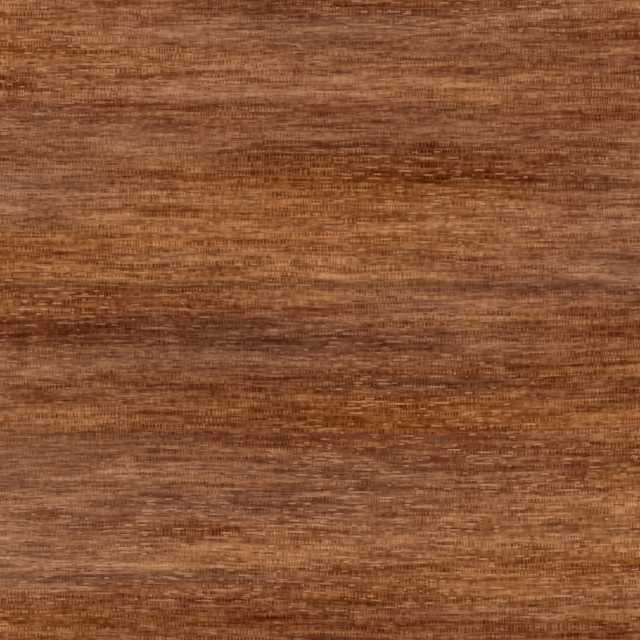
Reproduce this texture procedurally as a WebGL 1 fragment shader.

```glsl
precision highp float;

uniform vec2 u_resolution;

#define BASE_COLOR vec3(0.530, 0.325, 0.200)
#define TONE_STEP vec3(0.078, 0.072, 0.058)
#define GRAY_TINT vec3(-0.016, 0.009, 0.036)
#define FIBER_COLOR vec3(0.78, 0.60, 0.46)
#define PORE_COLOR vec3(0.28, 0.14, 0.09)
#define VEIN_COLOR vec3(0.34, 0.21, 0.16)
#define RAY_PITCH 180.0
#define RAY_ROWS 92.0
#define GRAIN_WAVE 0.011

float hash(vec2 p) {
  vec3 q = fract(vec3(p.xyx) * 0.1031);
  q += dot(q, q.yzx + 33.33);
  return fract((q.x + q.y) * q.z);
}

// Smooth value noise in -1..1
float noise(vec2 p) {
  vec2 cell = floor(p);
  vec2 f = fract(p);
  f = f * f * (3.0 - 2.0 * f);
  float low = mix(hash(cell), hash(cell + vec2(1.0, 0.0)), f.x);
  float high = mix(hash(cell + vec2(0.0, 1.0)), hash(cell + 1.0), f.x);
  return 2.0 * mix(low, high, f.y) - 1.0;
}

// Thin horizontal dashes, one at most in each cell of a shifted row
float dashes(vec2 p, vec2 grid, float density, float seed) {
  float row = floor(p.y * grid.y);
  float x = p.x * grid.x + 17.0 * hash(vec2(row, seed));
  vec2 id = vec2(floor(x) + seed, row);
  float halfLength = mix(0.08, 0.45, hash(id + 31.7));
  float center = mix(halfLength, 1.0 - halfLength, hash(id + 57.3));
  float along = 1.0 - smoothstep(0.4, 1.0, abs(fract(x) - center) / halfLength);
  float height = mix(0.3, 0.7, hash(id + 83.1));
  float offset = abs(fract(p.y * grid.y) - height) / grid.y;
  float pixel = 1.0 / u_resolution.y;
  float across = 1.0 - smoothstep(0.0003, 0.0009 + pixel, offset);
  float strength = mix(0.25, 1.0, hash(id + 11.9));
  return along * across * strength * step(hash(id), density);
}

// Short straight upright bars, spaced unevenly, in separate rows
float rayFlecks(vec2 p) {
  float y = p.y * RAY_ROWS + 0.6 * noise(p * vec2(7.0, 20.0));
  float row = floor(y);
  float edge = abs(fract(y) - 0.5);
  float body = 1.0 - smoothstep(0.25, 0.5, edge);
  float phase = 6.2832 * hash(vec2(row, 5.0));
  float wobble = 5.0 * noise(vec2(p.x * 45.0, row + 7.0));
  float bars = sin(6.2832 * RAY_PITCH * p.x + phase + wobble);
  float patches = smoothstep(-0.5, 0.6, noise(vec2(p.x * 18.0, row + 41.0)));
  float irregular = noise(vec2(p.x * RAY_PITCH * 1.5, row + 63.0));
  return body * (0.7 * bars * patches + 0.75 * irregular);
}

void main() {
  vec2 uv = gl_FragCoord.xy / u_resolution;
  vec2 p = uv + 2.0;
  p.y += GRAIN_WAVE * noise(p * vec2(1.8, 2.6))
       + 0.002 * noise(p * vec2(9.0, 12.0));

  // Grain from broad bands down to hair-thin streaks
  float tone = 1.2 * noise(p * vec2(1.2, 8.0) + 3.0);
  tone += 0.85 * noise(p * vec2(2.2, 23.0) + 13.0);
  tone += 0.65 * noise(p * vec2(4.0, 62.0) + 29.0);
  tone += 0.75 * noise(p * vec2(12.0, 150.0) + 47.0);
  tone += 0.95 * noise(p * vec2(30.0, 330.0) + 71.0);
  tone += 0.55 * noise(p * vec2(170.0, 420.0) + 23.0);

  // Rays show most in the warm parts
  float gray = noise(p * vec2(1.6, 8.5) + 91.0)
             + 0.5 * noise(p * vec2(3.0, 40.0) + 37.0);
  tone += rayFlecks(p) * mix(1.0, 0.6, smoothstep(-0.4, 0.6, gray));
  vec3 color = BASE_COLOR + TONE_STEP * tone + GRAY_TINT * gray;

  // Long dark veins
  float vein = smoothstep(0.45, 0.95, noise(p * vec2(1.5, 34.0) + 107.0));
  vein *= 0.7 + 0.3 * noise(p * vec2(14.0, 190.0) + 19.0);
  color = mix(color, VEIN_COLOR, 0.55 * vein);

  // Dark pores and pale fibers
  float pores = 0.0;
  float fibers = 0.0;
  for (int i = 0; i < 3; i++) {
    float layer = float(i);
    vec2 grid = vec2(14.0 + 11.0 * layer, 105.0 + 38.0 * layer);
    pores = max(pores, dashes(p, grid, 0.28, 151.0 + 40.0 * layer));
    fibers = max(fibers, dashes(p, grid * 1.1, 0.30, 311.0 + 40.0 * layer));
  }
  float fiberPatch = smoothstep(-0.7, 0.6, noise(p * vec2(3.0, 11.0) + 131.0));
  color = mix(color, PORE_COLOR, 0.45 * pores);
  color = mix(color, FIBER_COLOR, fibers * mix(0.3, 0.65, fiberPatch));

  gl_FragColor = vec4(clamp(color, 0.0, 1.0), 1.0);
}
```
